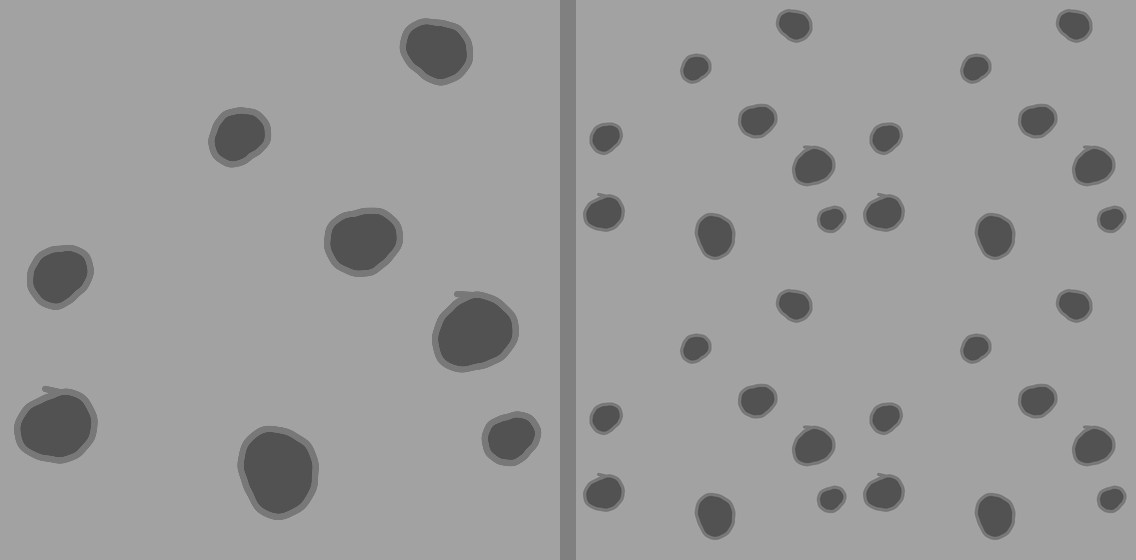
Left: one tile. Right: repeated 2 by 2.
This pattern is drawn by a WebGL 1 fragment shader. Its source:

```glsl
precision highp float;

uniform vec2 u_resolution;

const float TAU = 6.2831853;
const float GRID = 3.0;
const float EMPTY_CELL = 6.0;
const float MIDDLE_CELL = 4.0;
const float RIM_WIDTH = 0.0117;

const vec3 GROUND = vec3(0.637);
const vec3 RIM = vec3(0.47);
const vec3 CORE = vec3(0.32);

// Two random values in 0..1 from a cell index and a salt
vec2 hash2(float index, float salt) {
  vec3 q = fract(vec3(index, salt, index) * vec3(0.1031, 0.1030, 0.0973));
  q += dot(q, q.yzx + 33.33);
  return fract((q.xx + q.yz) * q.zy);
}

// Shortest offset between two points on the wrapping canvas
vec2 wrapOffset(vec2 offset) {
  return fract(offset + 0.5) - 0.5;
}

float segmentDistance(vec2 p, vec2 a, vec2 b) {
  vec2 ab = b - a;
  return length(p - a - ab * clamp(dot(p - a, ab) / dot(ab, ab), 0.0, 1.0));
}

// Outline radius at an angle: oval, slightly three-sided, with small dents
float outlineRadius(float angle, float radius, float index) {
  vec2 broad = hash2(index, 11.0) * TAU;
  vec2 fine = hash2(index, 23.0) * TAU;
  float wobble = 0.085 * cos(2.0 * angle + broad.x)
               + 0.036 * cos(3.0 * angle + broad.y)
               + 0.012 * cos(5.0 * angle + fine.x)
               + 0.007 * cos(11.0 * angle + fine.y);
  return radius * (1.0 + wobble);
}

float blobDistance(vec2 p, float radius, float index) {
  return length(p) - outlineRadius(atan(p.y, p.x), radius, index);
}

// Short stroke leaving the rim along its tangent
float tailDistance(vec2 p, float radius, float index) {
  float angle = hash2(index, 37.0).x * TAU;
  vec2 outward = vec2(cos(angle), sin(angle));
  vec2 tangent = vec2(-outward.y, outward.x);
  vec2 start = outward * (outlineRadius(angle, radius, index) - 0.5 * RIM_WIDTH);
  vec2 end = start + 0.028 * tangent + 0.003 * outward;
  return segmentDistance(p, start, end) - 0.5 * RIM_WIDTH;
}

float coverage(float dist, float pixel) {
  return 1.0 - smoothstep(-0.4 * pixel, 0.4 * pixel, dist);
}

// Jittered cell position; the middle blob moves aside to leave open ground
vec2 blobCenter(float index) {
  vec2 cell = vec2(mod(index, GRID), floor((index + 0.5) / GRID));
  vec2 jitter = (hash2(index, 5.0) - 0.5) * 0.18;
  float aside = index == MIDDLE_CELL ? 0.09 : 0.0;
  return (cell + 0.5) / GRID + jitter + aside + vec2(0.005, -0.01);
}

void main() {
  vec2 uv = gl_FragCoord.xy / u_resolution;
  float pixel = 1.0 / min(u_resolution.x, u_resolution.y);
  float outer = 1.0;
  float inner = 1.0;

  // One blob per grid cell, sizes spread evenly over the cells
  for (int i = 0; i < 9; i++) {
    float index = float(i);
    if (index == EMPTY_CELL) continue;

    vec2 p = wrapOffset(uv - blobCenter(index));
    float radius = 0.0465 + 0.0039 * mod(2.0 * index + 6.0, 9.0);

    float blob = blobDistance(p, radius, index);
    inner = min(inner, blob + RIM_WIDTH);
    outer = min(outer, blob);
    if (mod(index, 5.0) < 0.5) outer = min(outer, tailDistance(p, radius, index));
  }

  vec3 color = mix(GROUND, RIM, coverage(outer, pixel));
  color = mix(color, CORE, coverage(inner, pixel));
  gl_FragColor = vec4(color, 1.0);
}
```
